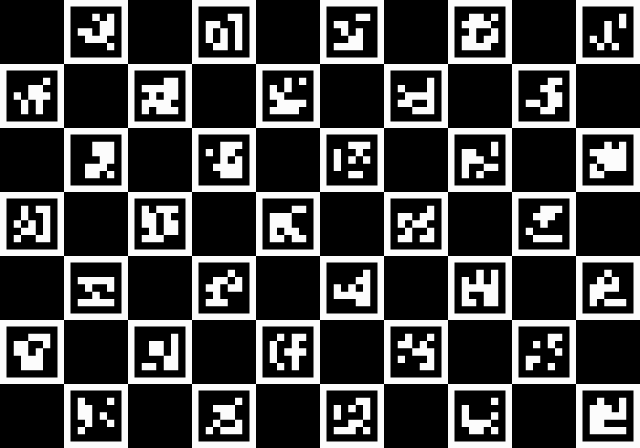
This pattern is drawn by a Shadertoy shader. Its source:

```glsl
float hash(vec2 p) {
    return fract(sin(dot(p, vec2(12.9898, 78.233))) * 43758.5);
}

// One data module: the top row fills towards its right end, the rest evenly
float dataBit(vec2 cell, vec2 bit) {
    float chance = bit.y > 3.5 ? 0.12 + 0.8 * pow(bit.x / 4.0, 3.0) : 0.55;
    return step(hash(cell * 5.0 + bit + 3.0), chance);
}

// Checkerboard whose white squares each hold a black tag of 7 x 7 modules
float board(vec2 p) {
    vec2 cell = floor(p);
    if (mod(cell.x + cell.y, 2.0) < 0.5) return 0.0;

    // The tag spans the middle 80% of its square
    vec2 tag = (fract(p) - 0.1) / 0.8;
    if (any(lessThan(tag, vec2(0.0))) || any(greaterThan(tag, vec2(1.0)))) return 1.0;

    // A one-module black frame surrounds the 5 x 5 data
    vec2 bit = floor(tag * 7.0) - 1.0;
    if (any(lessThan(bit, vec2(0.0))) || any(greaterThan(bit, vec2(4.0)))) return 0.0;
    return dataBit(cell, bit);
}

void mainImage(out vec4 fragColor, in vec2 fragCoord) {
    // Average a 4 x 4 grid of samples for smooth edges
    float white = 0.0;
    for (int i = 0; i < 16; i++) {
        vec2 offset = (vec2(i % 4, i / 4) + 0.5) / 4.0 - 0.5;
        white += board((fragCoord + offset) / iResolution.xy * vec2(10.0, 7.0));
    }
    fragColor = vec4(vec3(0.99 * white / 16.0), 1.0);
}
```
